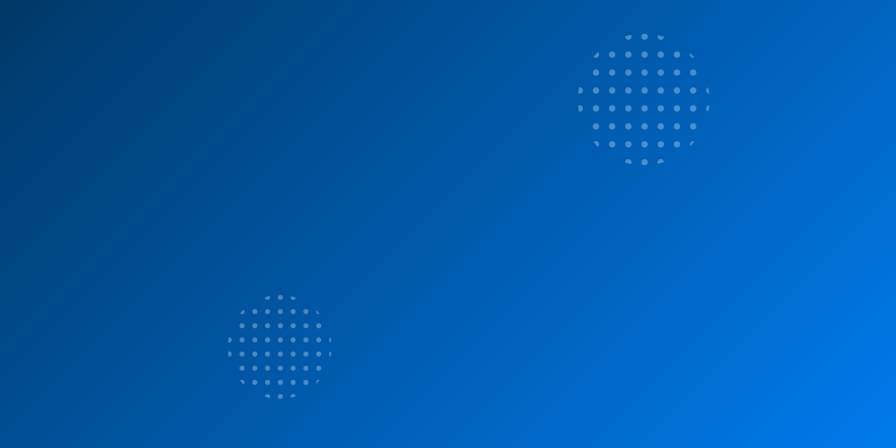
Write a Shadertoy shader that draws this background.

```glsl
// Disc of dots: p is relative to the disc centre, in canvas heights
float dottedDisc(vec2 p, float radius) {
    float aa = 0.75 / (iResolution.y * radius);
    vec2 q = p / radius;
    vec2 pitch = vec2(0.246, 0.2726);

    // A column runs near the centre; rows straddle it
    vec2 cell = fract((q - vec2(0.014, 0.0)) / pitch + vec2(0.5, 0.0)) - 0.5;
    float dots = 1.0 - smoothstep(-aa, aa, length(cell * pitch) - 0.048);
    float disc = 1.0 - smoothstep(-aa, aa, length(q) - 1.0);
    return dots * disc;
}

void mainImage(out vec4 fragColor, in vec2 fragCoord) {
    vec2 p = fragCoord / iResolution.y;
    float aspect = iResolution.x / iResolution.y;

    // Diagonal gradient from the top left to the bottom right
    float t = (p.x + 1.0 - p.y) / (aspect + 1.0);
    vec3 color = mix(vec3(0.0, 0.22, 0.405), vec3(0.0, 0.48, 0.925), t);

    // Pale dotted discs
    float dots = dottedDisc(p - vec2(1.4367, 0.778), 0.147)
               + dottedDisc(p - vec2(0.6242, 0.2255), 0.1159);
    color = mix(color, vec3(1.0), 0.3 * dots);

    fragColor = vec4(color, 1.0);
}
```
